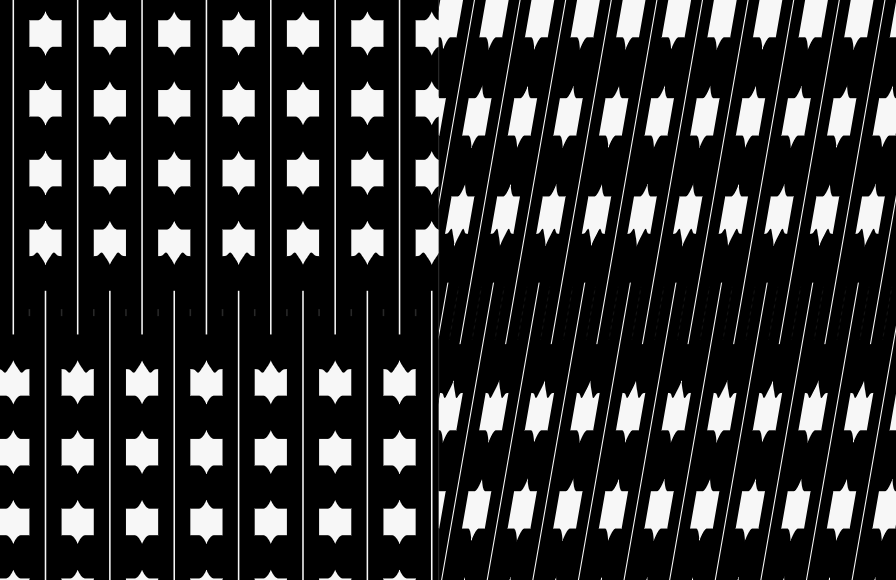
A Shadertoy shader for this pattern:

```glsl
// Two panels of spiked white tiles and hairlines on black, the right one sheared.
// Each panel is a lattice cut by a horizontal seam: one family of tiles hangs above,
// and the same family, mirrored and shifted half a column, stands below.

const vec2 CANVAS = vec2(512.0 / 332.0, 1.0);
const float SPLIT_X = 0.755;
const float TILE_HALF_WIDTH = 0.25;   // tile sizes are in cells
const float TILE_HALF_HEIGHT = 0.19;
const float SPIKE_HEIGHT = 0.123;
const float SPIKE_HALF_WIDTH = 0.12;
const float LINE_HALF_WIDTH = 0.012;
const vec3 PAPER = vec3(0.97);
const vec3 DIVIDER = vec3(0.16);

struct Panel {
    vec2 origin;        // column centre on the seam, y downwards
    vec2 cell;          // lattice spacing
    float shear;        // sideways lean per unit of height
    float tickReach;    // half length of the faint seam ticks, in cells
    float tickLight;
    float tickDots;     // dots per cell along a tick, 0 for solid
};

float coverage(float dist, float pixel) {
    return clamp(0.5 - dist / pixel, 0.0, 1.0);
}

// Height of the tile outline: flat edge, concave spike, optional scallops
float outline(float x, float scallop) {
    float rise = 1.0 - min(abs(x) / SPIKE_HALF_WIDTH, 1.0);
    float dip = (abs(x) - 0.13) / 0.045;
    return TILE_HALF_HEIGHT + SPIKE_HEIGHT * rise * rise
         - scallop * 0.05 * exp(-dip * dip);
}

float tile(vec2 c, vec2 cell, float scallop, float pixel) {
    const float E = 0.005;
    float slope = (outline(c.x + E, scallop) - outline(c.x - E, scallop)) / (2.0 * E);
    slope *= cell.y / cell.x;
    float side = (abs(c.x) - TILE_HALF_WIDTH) * cell.x;
    float edge = (abs(c.y) - outline(c.x, scallop)) * cell.y / sqrt(1.0 + slope * slope);
    return coverage(max(side, edge), pixel);
}

// Tiles on the rows before the seam, with lines between columns running past it
float family(vec2 q, vec2 cell, float pixel) {
    float row = round(q.y);
    vec2 c = q - vec2(round(q.x), row);
    float scallop = (row == -1.0 && c.y > 0.0) ? 1.0 : 0.0;
    float tiles = row < 0.0 ? tile(c, cell, scallop, pixel) : 0.0;

    float side = (0.5 - abs(c.x) - LINE_HALF_WIDTH) * cell.x;
    float end = (q.y - TILE_HALF_HEIGHT - SPIKE_HEIGHT) * cell.y;
    float lines = coverage(side, pixel) * coverage(end, pixel);
    return max(tiles, lines);
}

// Faint marks on the seam, where the tile sides would be
float seamTicks(vec2 q, Panel panel, float pixel) {
    float side = 0.5 * abs(fract(2.0 * q.x) - 0.5) - LINE_HALF_WIDTH;
    float end = abs(q.y) - panel.tickReach;
    float dots = panel.tickDots > 0.0
        ? 0.5 + 0.5 * cos(6.2832 * panel.tickDots * q.y) : 1.0;
    return panel.tickLight * dots * coverage(side * panel.cell.x, pixel)
         * coverage(end * panel.cell.y, pixel);
}

float drawPanel(vec2 p, Panel panel, float pixel) {
    vec2 q = p - panel.origin;
    q.x += panel.shear * q.y;
    q /= panel.cell;
    float above = family(q, panel.cell, pixel);
    float below = family(vec2(q.x + 0.5, -q.y), panel.cell, pixel);
    return max(max(above, below), seamTicks(q, panel, pixel));
}

void mainImage(out vec4 fragColor, in vec2 fragCoord) {
    vec2 p = fragCoord / iResolution.xy * CANVAS;
    p.y = 1.0 - p.y;
    float pixel = 1.0 / iResolution.y;

    Panel upright = Panel(vec2(0.0783, 0.539), vec2(0.1108, 0.1203), 0.0, 0.05, 0.16, 0.0);
    Panel leaning = Panel(vec2(0.7617, 0.5403), vec2(0.0785, 0.1694), 0.1743, 0.27, 0.08, 14.0);

    float left = drawPanel(p, upright, pixel);
    float right = drawPanel(p, leaning, pixel);
    float light = mix(left, right, coverage(SPLIT_X - p.x, pixel));

    // Thin divider between the panels
    float divider = coverage(abs(p.x - SPLIT_X) - 0.001, pixel);
    fragColor = vec4(max(PAPER * light, DIVIDER * divider), 1.0);
}
```
